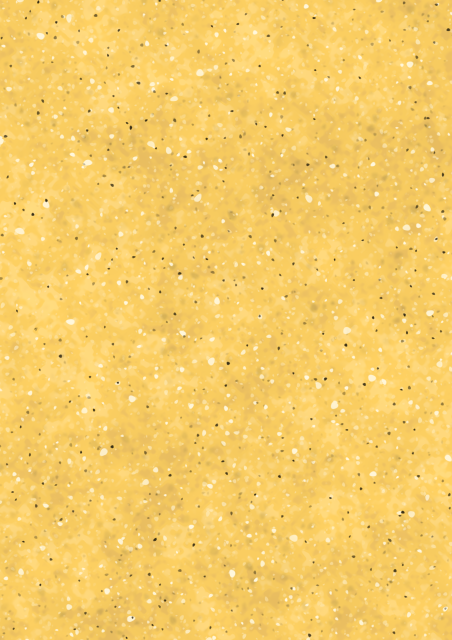
Write a Shadertoy shader that draws this texture.

```glsl
// Yellow terrazzo-like sheet with soft mottling, cream and white chips, olive blurs and dark specks.

#define BASE_COLOR  vec3(0.978, 0.803, 0.375)
#define DULL_COLOR  vec3(0.930, 0.755, 0.385)
#define LIGHT_COLOR vec3(0.988, 0.838, 0.480)
#define OLIVE_COLOR vec3(0.700, 0.590, 0.310)
#define DARK_COLOR  vec3(0.180, 0.150, 0.070)
#define CREAM_COLOR vec3(0.990, 0.900, 0.670)
#define WHITE_COLOR vec3(1.000, 0.970, 0.870)
#define EDGE 0.0013
#define BROAD_SHADE 0.075

// Integer hash: three random values in 0..1 per cell and seed.
vec3 hash3(vec2 cell, int seed) {
    uvec3 v = uvec3(ivec3(ivec2(cell) + 1000, seed));
    v = v * 1664525u + 1013904223u;
    v.x += v.y * v.z; v.y += v.z * v.x; v.z += v.x * v.y;
    v ^= v >> 16u;
    v.x += v.y * v.z; v.y += v.z * v.x; v.z += v.x * v.y;
    return vec3(v >> 8u) / 16777216.0;
}

// Smooth noise in -0.5..0.5 on a grid turned by the seed, so layers do not align.
float valueNoise(vec2 p, float cells, int seed) {
    float turn = 0.6 * float(seed);
    p = mat2(cos(turn), -sin(turn), sin(turn), cos(turn)) * p * cells;
    vec2 i = floor(p), f = fract(p);
    f = f * f * (3.0 - 2.0 * f);
    float bottom = mix(hash3(i, seed).x, hash3(i + vec2(1, 0), seed).x, f.x);
    float top = mix(hash3(i + vec2(0, 1), seed).x, hash3(i + vec2(1, 1), seed).x, f.x);
    return mix(bottom, top, f.y) - 0.5;
}

// Coverage of randomly placed, rounded grains; radii and softness in canvas heights.
float scatter(vec2 p, float cells, float share, vec2 radii, float soft, float faintest, int seed) {
    vec2 home = floor(p * cells);
    float edge = max(soft, 0.5 / iResolution.y);
    float cover = 0.0;
    for (int y = -1; y <= 1; y++)
    for (int x = -1; x <= 1; x++) {
        vec2 cell = home + vec2(x, y);
        vec3 place = hash3(cell, seed);
        if (place.z > share) continue;
        vec3 shape = hash3(cell, seed + 50);
        vec2 d = p - (cell + place.xy) / cells;

        // Turned ellipse with a slightly uneven outline
        float turn = 6.2832 * shape.x;
        d = mat2(cos(turn), -sin(turn), sin(turn), cos(turn)) * d;
        d *= mix(vec2(1.0), vec2(0.78, 1.28), shape.y);
        float angle = atan(d.y, d.x + 1e-7);
        float radius = mix(radii.x, radii.y, shape.z * shape.z);
        radius *= 1.0 + 0.07 * sin(3.0 * angle + 20.0 * shape.y);

        float grain = 1.0 - smoothstep(-edge, edge, length(d) - radius);
        float strength = mix(faintest, 1.0, fract(place.z / share * 7.31));
        cover = max(cover, grain * strength);
    }
    return cover;
}

void mainImage(out vec4 fragColor, in vec2 fragCoord) {
    vec2 p = fragCoord / iResolution.y;

    // Mottled ground
    float broad = 0.40 * valueNoise(p, 36.0, 1) + 0.35 * valueNoise(p, 14.0, 2)
                + 0.25 * valueNoise(p, 5.0, 3);
    float tone = 0.40 * valueNoise(p, 140.0, 4) + 0.30 * valueNoise(p, 70.0, 5) + 0.5 * broad;
    vec3 color = mix(BASE_COLOR, DULL_COLOR, 0.9 * smoothstep(0.05, 0.26, -tone));
    color = mix(color, LIGHT_COLOR, smoothstep(0.03, 0.20, tone));
    color *= 1.0 + BROAD_SHADE * broad;

    // Sunken olive grains, blurred by the ground above them and denser in dull areas
    float density = clamp(0.9 - 3.0 * broad, 0.2, 1.5);
    float olive = scatter(p, 46.0, 0.45, vec2(0.0025, 0.0065), 0.0034, 0.15, 6);
    color = mix(color, OLIVE_COLOR, 0.34 * olive * density);
    float buried = scatter(p, 48.0, 0.35, vec2(0.0012, 0.0024), 0.0018, 0.2, 7);
    color = mix(color, OLIVE_COLOR * 0.8, 0.58 * buried * density);

    // Cream crumbs and white chips
    float crumbs = scatter(p, 88.0, 0.68, vec2(0.0012, 0.0032), EDGE, 0.12, 8);
    color = mix(color, CREAM_COLOR, 0.75 * crumbs);
    float chips = scatter(p, 46.0, 0.50, vec2(0.0017, 0.0038), EDGE, 0.35, 9);
    float bigChips = scatter(p, 20.0, 0.36, vec2(0.0034, 0.0060), EDGE, 0.75, 10);
    color = mix(color, WHITE_COLOR, max(chips, bigChips));

    // Sharp dark specks
    float specks = scatter(p, 36.0, 0.42, vec2(0.0014, 0.0025), EDGE, 0.3, 11);
    color = mix(color, DARK_COLOR, 0.95 * specks);

    fragColor = vec4(min(color, 1.0), 1.0);
}
```
